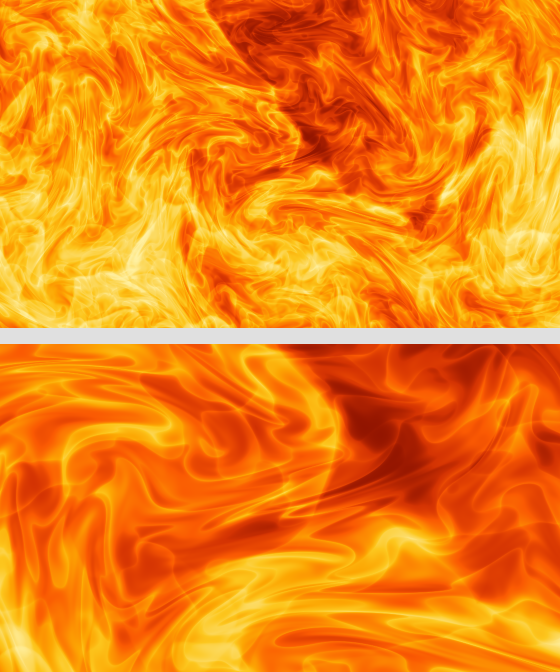
Top, the full canvas; bottom, a detail of the centre.
Give the GLSL for this texture, as a Shadertoy shader.

```glsl
// Billowing fire: rolling puffs and thin folded sheets of flame before a
// darker smoky gap. Layered sines swirl the plane and shape the heat, cellular
// discs make the puffs, and a ramp turns the heat's rank into colour.

#define SWIRL 0.66       // curl of the thin flames
#define BEND 0.36        // curl of the puffs and the flame front
#define BASE_HEAT 0.36   // broad light and dark patches
#define SHEETS 0.46      // bright folded filaments
#define WISPS 0.17       // fine mottled smoke
#define PUFFS 0.62       // rims of the round billows
#define PUFF_SCALE 4.4   // puffs per canvas height
#define FRONT_RIM 0.32   // glow along the flame front
#define GAP_DEPTH 0.46   // darkness behind the front
#define MIDPOINT -0.06   // heat of the median colour
#define CONTRAST 4.9     // spread of heat over the ramp

const mat2 TURN = mat2(0.6, 0.8, -0.8, 0.6);

const vec3 FLAME[8] = vec3[8](
    vec3(0.55, 0.07, 0.00), vec3(0.83, 0.20, 0.01),
    vec3(0.98, 0.35, 0.01), vec3(0.99, 0.51, 0.01),
    vec3(0.99, 0.65, 0.01), vec3(0.99, 0.78, 0.12),
    vec3(0.99, 0.86, 0.40), vec3(1.00, 0.95, 0.66));
const float RANK[8] = float[8](0.0, 0.05, 0.20, 0.44, 0.66, 0.87, 0.975, 1.0);

vec2 hash2(vec2 c) {
    c = vec2(dot(c, vec2(127.1, 311.7)), dot(c, vec2(269.5, 183.3)));
    return fract(sin(c) * 43758.5);
}

// Shears the plane by sines in turning directions
vec2 swirl(vec2 p, float amount, float freq, int steps) {
    vec2 dir = vec2(0.8, 0.6);
    for (int i = 0; i < steps; i++) {
        float phase = freq * dot(p, dir) + 2.4 * float(i);
        p += amount * vec2(-dir.y, dir.x) * sin(phase) / freq;
        dir = TURN * dir;
        freq *= 1.4;
    }
    return p;
}

// Layered bent sines, centred on zero
float waves(vec2 p, int octaves) {
    float sum = 0.0, amp = 0.5;
    for (int i = 0; i < octaves; i++) {
        sum += amp * (sin(p.x + 1.3 * sin(0.83 * p.y)) + sin(p.y + 1.1 * sin(0.71 * p.x)));
        p = TURN * p * 1.83 + 2.3;
        amp *= 0.65;
    }
    return sum;
}

// A sheet edge: crisp on one side, fading on the other
float fold(float n) {
    return exp(min(-3.0 * n, 14.0 * n));
}

// Overlapping translucent discs, lit along their upper rims
float puffs(vec2 p) {
    vec2 cell = floor(p), local = fract(p);
    float glow = 0.0;
    for (int y = 1; y >= -1; y--) {
        for (int x = -1; x <= 1; x++) {
            vec2 id = vec2(x, y);
            vec2 rnd = hash2(cell + id);
            vec2 away = local - id - mix(vec2(0.15), vec2(0.85), rnd);
            float dist = length(away);
            float inside = mix(0.30, 0.70, fract(rnd.x * 7.3 + rnd.y * 5.1)) - dist;
            float lit = 0.6 + 0.4 * away.y / max(dist, 0.01);
            float shell = lit * exp(min(-10.0 * inside, 55.0 * inside))
                        - 0.2 * smoothstep(0.0, 0.4, inside);
            glow = mix(glow, shell, 0.8 * smoothstep(-0.03, 0.03, inside));
        }
    }
    return glow;
}

float heatAt(vec2 p) {
    vec2 thin = swirl(p, SWIRL, 6.0, 10);
    vec2 soft = swirl(p, BEND, 6.0, 8);

    // Flame front: tall at the left, lumpy and rising at the right
    float front = mix(1.15, 0.30, smoothstep(0.50, 1.00, soft.x))
                + 0.25 * smoothstep(1.25, 1.75, soft.x)
                + 0.13 * abs(sin(7.0 * (soft.x - 1.22)))
                + 0.05 * abs(sin(19.0 * soft.x + 4.0 * soft.y));
    float depth = front - soft.y;
    float behind = 1.0 - smoothstep(-0.06, 0.01, depth);
    float gap = behind * mix(0.45, 1.0, exp(3.0 * min(depth, 0.0)));

    // Flame layers; sheets are centred so that they add only contrast
    float billow = (1.0 - behind) * smoothstep(-0.4, 0.4, waves(p * 4.0 + 7.0, 2));
    float sheets = 0.80 * fold(waves(thin * 8.0 + 1.7, 4))
                 + 0.75 * fold(waves(thin * 15.0 + 5.2, 4))
                 + 0.65 * fold(waves(thin * 29.0 + 8.4, 3))
                 + 0.45 * fold(waves(soft * 19.0 + 3.1, 4)) - 0.55;
    float rolls = puffs(soft * PUFF_SCALE)
                + 0.6 * puffs(TURN * soft * PUFF_SCALE * 2.0 + 9.0);

    return BASE_HEAT * waves(thin * 4.2, 5)
         + WISPS * waves(thin * 38.0 + 2.6, 4)
         + SHEETS * sheets * (1.0 - 0.3 * billow) * (1.0 - 0.25 * behind)
         + PUFFS * rolls * billow
         + FRONT_RIM * fold(8.0 * depth)
         - GAP_DEPTH * gap;
}

vec3 flameColour(float heat) {
    float rank = 1.0 / (1.0 + exp(-CONTRAST * (heat - MIDPOINT)));
    vec3 colour = FLAME[0];
    for (int i = 1; i < 8; i++) {
        float blend = clamp((rank - RANK[i - 1]) / (RANK[i] - RANK[i - 1]), 0.0, 1.0);
        colour = mix(colour, FLAME[i], blend);
    }
    return colour;
}

void mainImage(out vec4 fragColor, in vec2 fragCoord) {
    // Four samples smooth the filaments
    vec3 colour = vec3(0.0);
    for (int i = 0; i < 4; i++) {
        vec2 offset = 0.5 * vec2(i % 2, i / 2) - 0.25;
        colour += flameColour(heatAt((fragCoord + offset) / iResolution.y));
    }
    fragColor = vec4(colour / 4.0, 1.0);
}
```
